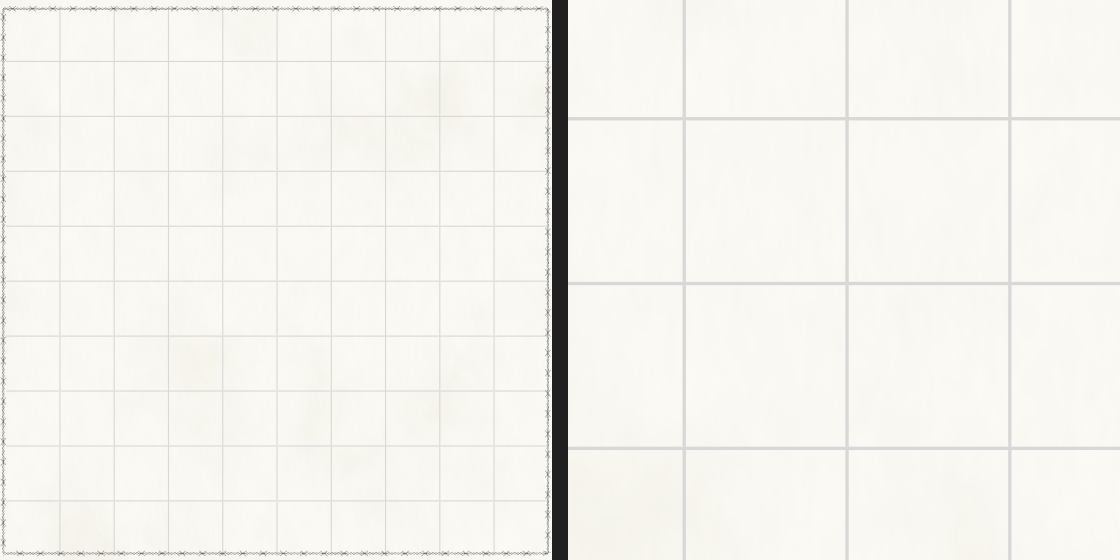
Left: the whole. Right: its middle third, enlarged.
Reproduce this texture procedurally as a Shadertoy shader.

```glsl
// Aged ivory paper with a ten by ten grid of fine grey lines, framed by barbed wire.

vec2 hashGradient(vec2 cell) {
    vec2 h = vec2(dot(cell, vec2(127.1, 311.7)), dot(cell, vec2(269.5, 183.3)));
    return 2.0 * fract(sin(h) * 43758.5) - 1.0;
}

float gradientNoise(vec2 p) {
    vec2 i = floor(p), f = fract(p);
    vec2 u = f * f * f * (f * (f * 6.0 - 15.0) + 10.0);
    vec2 e = vec2(0.0, 1.0);
    float low = mix(dot(hashGradient(i), f),
                    dot(hashGradient(i + e.yx), f - e.yx), u.x);
    float high = mix(dot(hashGradient(i + e.xy), f - e.xy),
                     dot(hashGradient(i + e.yy), f - e.yy), u.x);
    return mix(low, high, u.y);
}

float fbm(vec2 p) {
    float sum = 0.0, amplitude = 0.5;
    for (int octave = 0; octave < 5; octave++) {
        sum += amplitude * gradientNoise(p);
        p = mat2(1.6, 0.5, -0.5, 1.9) * p + 7.3;
        amplitude *= 0.55;
    }
    return sum;
}

// Coverage of a stroke whose centre line lies at the given distance.
float stroke(float dist, float halfWidth, float pixel) {
    return clamp((halfWidth - dist) / pixel + 0.5, 0.0, 1.0) * min(1.0, 2.0 * halfWidth / pixel);
}

float segmentDistance(vec2 p, vec2 a, vec2 b) {
    vec2 ab = b - a;
    return length(p - a - ab * clamp(dot(p - a, ab) / dot(ab, ab), 0.0, 1.0));
}

// Two twisted strands with crossed barbs; q is (along, across) the wire.
float barbedWire(vec2 q, float len, float shift, float pixel) {
    if (abs(q.y) > 0.012) return 0.0;
    float twist = 0.0013 * sin(q.x * 560.0);
    float ink = 0.85 * max(stroke(abs(q.y - twist), 0.0008, pixel),
                           stroke(abs(q.y + twist), 0.0006, pixel));
    ink *= 0.85 + 0.4 * gradientNoise(vec2(q.x * 90.0, shift * 300.0));

    // Each barb leans a little differently
    float t = (q.x - shift) / 0.0361;
    float lean = 0.25 * hashGradient(vec2(floor(t), shift * 900.0)).x;
    vec2 b = vec2((fract(t) - 0.5) * 0.0361, q.y);
    b.x += lean * b.y;
    float spikes = segmentDistance(abs(b), vec2(0.0), vec2(0.0056, 0.0042));
    float coil = segmentDistance(b, vec2(-0.0022, 0.0), vec2(0.0022, 0.0));
    ink = max(ink, 0.8 * stroke(spikes, 0.0006, pixel));
    ink = max(ink, 0.8 * stroke(coil, 0.0013, pixel));
    return ink * step(0.0, q.x) * step(q.x, len);
}

void mainImage(out vec4 fragColor, in vec2 fragCoord) {
    vec2 p = fragCoord / iResolution.xy * vec2(0.984, 1.0);
    float pixel = 1.0 / iResolution.y;

    // Paper: broad stains, mottling and upright fibres
    float stain = smoothstep(-0.08, 0.42, fbm(p * vec2(5.5, 3.4) + 3.7));
    float mottle = fbm(p * vec2(26.0, 15.0) + 11.0);
    float fibre = fbm(p * vec2(130.0, 38.0) + 23.0);
    vec3 color = mix(vec3(0.979, 0.974, 0.953), vec3(0.945, 0.938, 0.898), stain * 0.75);
    color += (mottle * 0.017 + fibre * 0.014) * vec3(0.9, 0.95, 1.2);

    // Ruled lines at the nine inner divisions each way
    vec2 lowCorner = vec2(0.0101, 0.0074), spacing = vec2(0.09674, 0.0981);
    vec2 g = (p - lowCorner) / spacing;
    vec2 toLine = abs(fract(g + 0.5) - 0.5) * spacing;
    vec2 inner = step(0.5, g) * step(g, vec2(9.5));
    vec2 span = step(0.0, g) * step(g, vec2(10.0));
    float ruled = max(stroke(toLine.x, 0.001, pixel) * inner.x * span.y,
                      stroke(toLine.y, 0.001, pixel) * inner.y * span.x);
    color = mix(color, vec3(0.835, 0.838, 0.836), ruled * 0.93);

    // Wire frame: bottom, top, left, right
    vec2 q = p - vec2(0.0059, 0.0117);
    vec2 size = vec2(0.9707, 0.9727);
    float wire = barbedWire(q, size.x, 0.012, pixel);
    wire = max(wire, barbedWire(q - vec2(0.0, size.y), size.x, -0.002, pixel));
    wire = max(wire, barbedWire(q.yx, size.y, 0.001, pixel));
    wire = max(wire, barbedWire(q.yx - vec2(0.0, size.x), size.y, 0.015, pixel));
    color = mix(color, vec3(0.33, 0.33, 0.34), clamp(wire, 0.0, 1.0));

    fragColor = vec4(color, 1.0);
}
```
